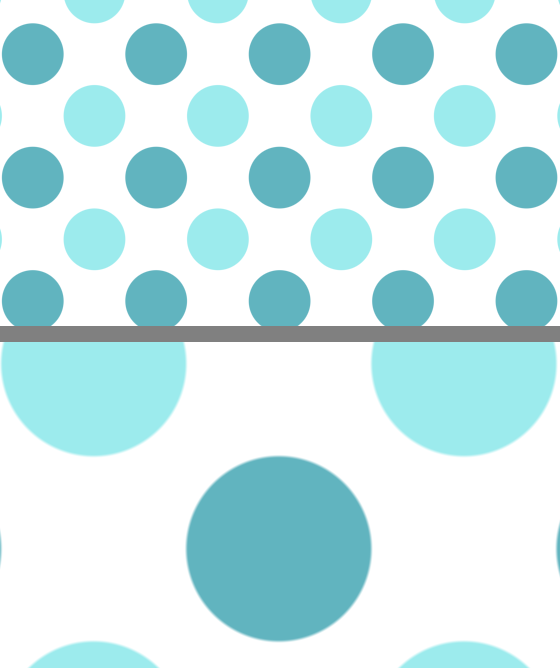
Top: the whole. Bottom: its middle third, enlarged.
Reproduce this pattern procedurally as a WebGL 2 fragment shader.

```glsl
#version 300 es
precision highp float;
// Polka dots: two staggered square grids of teal and pale aqua discs on white.

// Lengths are fractions of the canvas width.
#define PITCH 0.2204
#define RADIUS 0.0551
#define TEAL_CENTER vec2(0.4993, 0.2650)
#define EDGE_SOFTNESS 0.0012
#define PAPER vec3(1.0)
#define TEAL vec3(0.38, 0.705, 0.75)
#define AQUA vec3(0.61, 0.922, 0.93)

uniform vec2 u_resolution;
out vec4 fragColor;

// Signed distance to the nearest disc of a square grid with a disc at center.
float dotGrid(vec2 p, vec2 center) {
    vec2 cell = fract((p - center) / PITCH + 0.5) - 0.5;
    return length(cell) * PITCH - RADIUS;
}

// Antialiased coverage, never sharper than one pixel.
float coverage(float dist) {
    float halfWidth = max(EDGE_SOFTNESS, 0.75 / u_resolution.x);
    return 1.0 - smoothstep(-halfWidth, halfWidth, dist);
}

void main() {
    vec2 p = gl_FragCoord.xy / u_resolution.x;

    // The aqua grid sits half a pitch off the teal grid on both axes.
    float teal = coverage(dotGrid(p, TEAL_CENTER));
    float aqua = coverage(dotGrid(p, TEAL_CENTER + 0.5 * PITCH));

    vec3 color = mix(PAPER, AQUA, aqua);
    color = mix(color, TEAL, teal);
    fragColor = vec4(color, 1.0);
}
```
